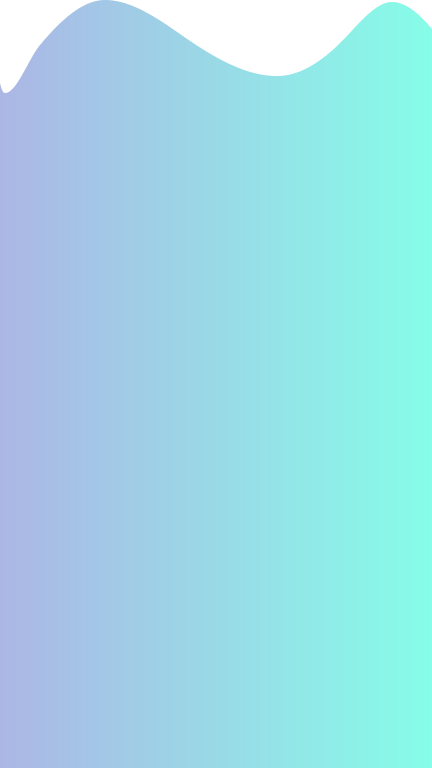
A Shadertoy shader for this background:

```glsl
// Draws a lavender to mint horizontal gradient under a white wavy top edge.

const vec3 LAVENDER = vec3(0.6745, 0.7137, 0.8980);
const vec3 MINT     = vec3(0.5255, 0.9922, 0.9098);
const vec3 WHITE    = vec3(1.0);

// Wave knots: x, depth below the top, slope of the depth
const int KNOTS = 9;
const vec3 WAVE[KNOTS] = vec3[KNOTS](
    vec3(0.0,    0.1081,  2.5),
    vec3(0.0116, 0.1211,  0.0),
    vec3(0.0926, 0.0586, -0.675),
    vec3(0.2431, 0.0,     0.0),
    vec3(0.4167, 0.0443,  0.394),
    vec3(0.6412, 0.0990,  0.0),
    vec3(0.7986, 0.0495, -0.59),
    vec3(0.9074, 0.0026,  0.0),
    vec3(1.0,    0.0378,  0.675));

// Cubic Hermite curve between two knots
float hermite(vec3 a, vec3 b, float x) {
    float span = b.x - a.x;
    float t = clamp((x - a.x) / span, 0.0, 1.0);
    float s = 1.0 - t;
    float blend = t * t * (3.0 - 2.0 * t);
    return mix(a.y, b.y, blend) + span * t * s * (a.z * s - b.z * t);
}

// Depth of the wave below the top edge
float waveDepth(float x) {
    float depth = WAVE[0].y;
    for (int i = 0; i < KNOTS - 1; i++) {
        if (x >= WAVE[i].x) depth = hermite(WAVE[i], WAVE[i + 1], x);
    }
    return depth;
}

void mainImage(out vec4 fragColor, in vec2 fragCoord) {
    vec2 uv = fragCoord / iResolution.xy;
    vec2 texel = 1.0 / iResolution.xy;

    // Horizontal gradient
    vec3 gradient = mix(LAVENDER, MINT, uv.x);

    // Distance to the wave in pixels, corrected for its slope
    float rise = waveDepth(uv.x + 0.5 * texel.x) - waveDepth(uv.x - 0.5 * texel.x);
    float slope = rise / texel.y;
    float gap = (1.0 - uv.y - waveDepth(uv.x)) / texel.y;
    float coverage = clamp(0.5 + gap / sqrt(1.0 + slope * slope), 0.0, 1.0);

    fragColor = vec4(mix(WHITE, gradient, coverage), 1.0);
}
```
